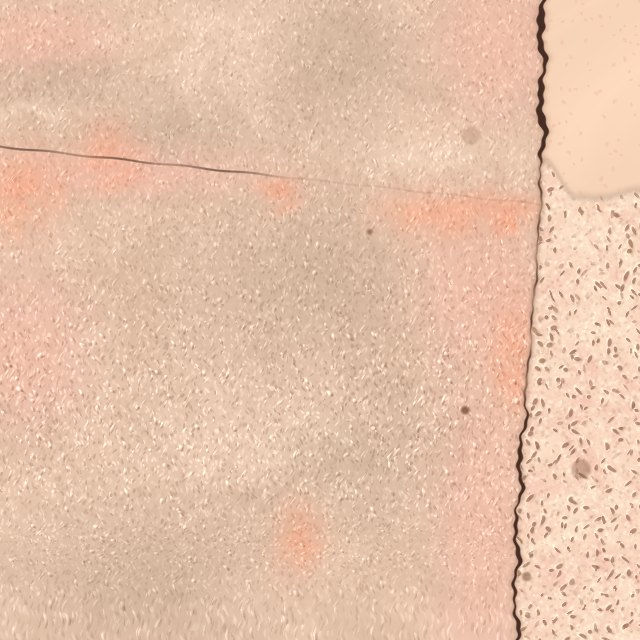
A WebGL 2 fragment shader for this texture:

```glsl
#version 300 es
precision highp float;

uniform vec2 u_resolution;
out vec4 outColor;

const vec3 SAND  = vec3(0.895, 0.765, 0.67);
const vec3 GREY  = vec3(0.79, 0.68, 0.59);
const vec3 CREAM = vec3(0.99, 0.88, 0.78);
const vec3 PEACH = vec3(0.98, 0.84, 0.73);
const vec3 PINK  = vec3(0.95, 0.74, 0.66);
const vec3 RUST  = vec3(0.98, 0.66, 0.53);
const vec3 PIT   = vec3(0.68, 0.52, 0.42);
const vec3 CRACK = vec3(0.22, 0.13, 0.10);

const float GRAIN = 0.25;
const float RELIEF = 0.26;
const float MOTTLE = 0.03;
const float SEAM_Y = 0.771;
const float SEAM_SLOPE = -0.107;

// Soft stains: centre.xy, radius.xy
const vec4 RUST_SPOTS[7] = vec4[7](
  vec4(0.69, 0.665, 0.09, 0.035), vec4(0.17, 0.76, 0.045, 0.05),
  vec4(0.03, 0.70, 0.06, 0.06), vec4(0.80, 0.44, 0.03, 0.09),
  vec4(0.465, 0.16, 0.035, 0.05), vec4(0.43, 0.705, 0.03, 0.02),
  vec4(0.79, 0.67, 0.06, 0.025));
const vec4 PINK_SPOTS[6] = vec4[6](
  vec4(0.78, 0.93, 0.10, 0.12), vec4(0.04, 0.94, 0.16, 0.05),
  vec4(0.76, 0.18, 0.08, 0.25), vec4(0.04, 0.45, 0.10, 0.12),
  vec4(0.75, 0.55, 0.10, 0.12), vec4(0.18, 0.73, 0.22, 0.04));
const vec4 GREY_SPOTS[6] = vec4[6](
  vec4(0.11, 0.88, 0.11, 0.035), vec4(0.53, 0.91, 0.11, 0.11),
  vec4(0.55, 0.29, 0.13, 0.08), vec4(0.48, 0.56, 0.15, 0.12),
  vec4(0.22, 0.09, 0.16, 0.10), vec4(0.27, 0.79, 0.13, 0.05));
const vec4 CREAM_SPOTS[4] = vec4[4](
  vec4(0.32, 0.95, 0.14, 0.06), vec4(0.03, 0.83, 0.08, 0.008),
  vec4(0.40, 0.33, 0.12, 0.08), vec4(0.72, 0.76, 0.12, 0.03));
// Hard spots: centre.xy, radius, strength
const vec4 CHIPS[5] = vec4[5](
  vec4(0.727, 0.359, 0.006, 0.85), vec4(0.908, 0.267, 0.015, 0.4),
  vec4(0.735, 0.788, 0.014, 0.2), vec4(0.578, 0.638, 0.004, 0.7),
  vec4(0.823, 0.099, 0.007, 0.6));

vec2 hash2(vec2 p) {
  vec3 q = fract(p.xyx * vec3(0.1031, 0.1030, 0.0973));
  q += dot(q, q.yzx + 33.33);
  return fract((q.xx + q.yz) * q.zy);
}

// Randomly turned long cells: x = distance, y = cell tone, z = lit side
vec3 flecks(vec2 p, float stretch) {
  vec2 cell = floor(p);
  vec3 best = vec3(9.0, 0.5, 0.0);
  for (int j = -1; j <= 1; j++)
    for (int i = -1; i <= 1; i++) {
      vec2 id = cell + vec2(i, j), h = hash2(id);
      vec2 d = p - id - h;
      float a = (hash2(id + 71.0).x - 0.5) * 2.6;
      vec2 r = mat2(cos(a), sin(a), -sin(a), cos(a)) * d;
      float len = length(r * vec2(stretch, 1.0)) * (0.75 + 0.6 * h.y);
      if (len < best.x) best = vec3(len, hash2(id + 19.0).y, dot(d, vec2(-0.8, 0.6)));
    }
  return best;
}

// Layered, self-warped sines for broad mottling
float mottle(vec2 p) {
  float sum = 0.0, amp = 0.5;
  for (int i = 0; i < 5; i++) {
    p = mat2(0.8, 0.6, -0.6, 0.8) * p * 1.7 + 1.3 * sin(p.yx * 1.1 + 2.0);
    sum += amp * sin(p.x) * cos(p.y);
    amp *= 0.72;
  }
  return sum;
}

float stain(vec2 p, vec4 s) {
  vec2 d = (p - s.xy) / s.zw;
  return exp(-dot(d, d));
}

float crackX(float y) {
  float rough = 0.4 + 0.6 * max(smoothstep(0.42, 0.33, y), smoothstep(0.66, 0.75, y));
  float wave = 0.0035 * sin(y * 57.0 + 0.6) + 0.002 * sin(y * 113.0) + 0.0014 * sin(y * 271.0);
  return 0.806 + 0.041 * smoothstep(0.08, 0.8, y) + rough * wave;
}

vec3 leftSlab(vec2 p, float m) {
  float ragged = mottle(p * 23.0 + 8.0);
  vec2 w = p + 0.016 * vec2(m, ragged);
  float wear = clamp(0.58 + 0.3 * ragged, 0.2, 0.95);
  vec3 col = SAND + MOTTLE * m + 0.018 * ragged;
  for (int i = 0; i < 6; i++) col = mix(col, GREY, 0.6 * stain(w, GREY_SPOTS[i]));
  for (int i = 0; i < 6; i++) col = mix(col, PINK, 0.75 * stain(w, PINK_SPOTS[i]));
  for (int i = 0; i < 4; i++) col = mix(col, CREAM, wear * 0.7 * stain(w, CREAM_SPOTS[i]));
  for (int i = 0; i < 7; i++) col = mix(col, RUST, wear * stain(w, RUST_SPOTS[i]));
  // Aggregate grain: sparse strong flecks, lit on one side
  float streak = mix(0.5, 1.0, smoothstep(0.02, 0.2, p.y));
  vec2 g = p + 0.002 * sin(p.yx * 160.0);
  vec3 big = flecks(g * vec2(92.0, 70.0 * streak), 2.0);
  vec3 fine = flecks(g * vec2(170.0, 120.0 * streak) + 40.0, 1.7);
  float bigMask = smoothstep(0.5, 0.2, big.x) * smoothstep(0.35, 0.8, big.y);
  float tone = 0.45 * bigMask * (big.y - 0.45) + 0.9 * (fine.y - 0.5) * smoothstep(0.75, 0.2, fine.x);
  float relief = bigMask * clamp(big.z * 3.2, -1.0, 0.8);
  float band = 0.65 + 0.45 * exp(-pow((p.y - 0.36) / 0.18, 2.0)) + 0.2 * ragged;
  return col + band * (GRAIN * tone + RELIEF * relief) * vec3(0.92, 1.0, 1.0);
}

vec3 rightSlab(vec2 p, float m, float px) {
  vec3 smoothTop = PEACH + 0.018 * m;
  vec3 speck = flecks(p * 75.0, 1.5);
  smoothTop = mix(smoothTop, PINK, 0.5 * step(0.7, speck.y) * smoothstep(0.35, 0.15, speck.x));
  // Curled pits with a bright lip over a blotchy ground
  vec2 q = p + 0.004 * sin(p.yx * 95.0 + 3.0 * m);
  float blotch = mottle(p * 34.0);
  vec3 pit = flecks(q * vec2(66.0, 60.0) + 5.0, 2.0);
  vec3 pitted = mix(CREAM, PINK, clamp(0.25 + 0.4 * blotch + 0.2 * m, 0.0, 0.75));
  float open = smoothstep(0.2, 0.6, pit.y + 0.15 * blotch);
  pitted += 0.09 * open * smoothstep(0.65, 0.4, pit.x) * clamp(pit.z * 3.0, -0.6, 1.0);
  pitted = mix(pitted, PIT, 0.9 * open * smoothstep(0.42, 0.22, pit.x));
  vec3 grit = flecks(p * 140.0, 1.5);
  pitted += 0.16 * (grit.y - 0.5) * smoothstep(0.7, 0.2, grit.x);
  // Ragged step between the smooth cap and the pitted face
  float ledge = 0.695 + 0.055 * smoothstep(0.90, 0.85, p.x) + 0.012 * smoothstep(0.94, 1.0, p.x) + 0.006 * m;
  vec3 col = mix(pitted, smoothTop, smoothstep(-0.004 - px, 0.004 + px, p.y - ledge));
  return mix(col, GREY, 0.55 * exp(-pow((p.y - ledge) / 0.007, 2.0)));
}

void main() {
  vec2 p = gl_FragCoord.xy / u_resolution;
  float px = 1.0 / min(u_resolution.x, u_resolution.y);
  float m = mottle(p * 7.0);
  float side = p.x - crackX(p.y);
  vec3 col = mix(leftSlab(p, m), rightSlab(p, m, px), smoothstep(-px, px, side));

  // Fading seam across the left slab
  float seam = abs(p.y - SEAM_Y - SEAM_SLOPE * p.x + 0.001 * sin(p.x * 60.0));
  float seamInk = mix(0.12, 0.65 + 0.2 * sin(p.x * 41.0), smoothstep(0.46, 0.40, p.x)) * step(side, 0.0);
  col = mix(col, PIT * 0.65, seamInk * smoothstep(0.0014 + px, 0.0004, seam));

  // Chips and stones
  for (int i = 0; i < 5; i++) {
    float d = length(p - CHIPS[i].xy) - CHIPS[i].z;
    col = mix(col, PIT * vec3(0.75, 0.65, 0.6), CHIPS[i].w * smoothstep(0.002 + px, -0.003, d));
  }

  // Main crack: wide at the top, broken hairline in the middle
  float ends = max(smoothstep(0.70, 0.77, p.y), smoothstep(0.42, 0.33, p.y));
  float width = 0.0012 + 0.003 * smoothstep(0.73, 0.78, p.y) + 0.0013 * smoothstep(0.40, 0.33, p.y);
  width *= 1.0 + 0.5 * sin(p.y * 83.0) * sin(p.y * 37.0);
  col = mix(col, PIT, 0.5 * exp(-pow(side / (width + 0.004), 2.0)));
  float ink = mix(0.5 + 0.25 * sin(p.y * 91.0), 0.9, ends);
  col = mix(col, CRACK, ink * smoothstep(width + px, width - px, abs(side)));

  outColor = vec4(clamp(col, 0.0, 1.0), 1.0);
}
```
